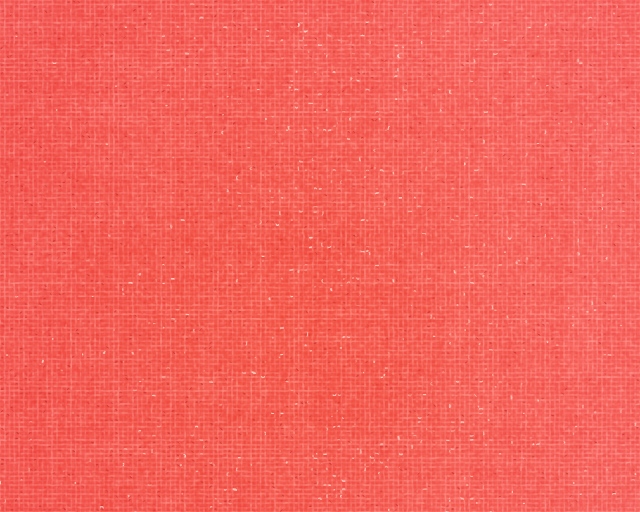
Write a Shadertoy shader that draws this texture.

```glsl
// Coral woven cloth: a fine grid of pale, uneven threads over red cells.
// Each thread fades along its length by noise; ragged pale glints and small
// dark pits are scattered per cell, with broad shifts of tone on top.

const vec2 REPEATS = vec2(135.0, 114.0);
const vec3 CELL_RED = vec3(0.952, 0.338, 0.300);
const vec3 THREAD_PINK = vec3(0.982, 0.525, 0.495);
const vec3 GLINT_PALE = vec3(1.0, 0.86, 0.82);
const vec3 PIT_DARK = vec3(0.76, 0.16, 0.16);

float hash(vec2 p) {
    return fract(sin(dot(p, vec2(12.9898, 78.233))) * 43758.5453);
}

float noise(vec2 p) {
    vec2 i = floor(p);
    vec2 f = fract(p);
    f = f * f * (3.0 - 2.0 * f);
    float low = mix(hash(i), hash(i + vec2(1.0, 0.0)), f.x);
    float high = mix(hash(i + vec2(0.0, 1.0)), hash(i + vec2(1.0, 1.0)), f.x);
    return mix(low, high, f.y);
}

// Soft band of the given half width around zero.
float band(float dist, float halfWidth, float blur) {
    return 1.0 - smoothstep(halfWidth - blur, halfWidth + blur, abs(dist));
}

// Pale thread on whole values of p.y, running along p.x.
float thread(vec2 p, float halfWidth, float blur, float seed) {
    float id = floor(p.y + 0.5);
    float whole = hash(vec2(id, seed));
    float slow = noise(vec2(p.x * 0.08, id * 3.0 + seed));
    float fine = noise(vec2(p.x * 1.3, id * 5.0 + seed));
    float strength = 0.02 + 0.22 * whole * whole + 0.26 * slow + 0.52 * fine * fine;
    return strength * band(p.y - id, halfWidth, blur);
}

// Short ragged dash lying on a thread, present in a share of the cells.
float glint(vec2 p, float chance, float blur, float seed) {
    vec2 id = vec2(floor(p.x), floor(p.y + 0.5));
    float present = step(hash(id + seed), chance);
    float halfLength = mix(0.14, 0.46, hash(id + seed + 3.7));
    float along = band(p.x - id.x - 0.5, halfLength, blur);
    float offset = 0.4 * (noise(p * 2.0 + seed) - 0.5);
    float across = band(p.y - id.y - offset, 0.17, blur);
    return present * along * across * mix(0.25, 1.0, hash(id + seed + 5.3));
}

// Small slanted pit at a random place in a share of the cells.
float pit(vec2 p, float chance, float blur, float seed) {
    vec2 id = floor(p);
    vec2 jitter = vec2(hash(id + seed + 1.3), hash(id + seed + 6.9));
    vec2 d = p - id - mix(vec2(0.3), vec2(0.7), jitter);
    d.y += (jitter.x - 0.5) * 1.6 * d.x;
    float present = step(hash(id + seed), chance);
    float depth = mix(0.25, 1.0, hash(id + seed + 9.4));
    return present * depth * band(length(d * vec2(0.8, 1.2)), 0.2, blur);
}

void mainImage(out vec4 fragColor, in vec2 fragCoord) {
    vec2 uv = fragCoord / iResolution.xy;
    vec2 pixel = REPEATS / iResolution.xy;
    float blur = max(0.12, 0.6 * max(pixel.x, pixel.y));

    // Weave coordinates with a slight wander of the yarn.
    vec2 weave = uv * REPEATS;
    vec2 wander = vec2(noise(weave * 0.8), noise(weave * 0.8 + 41.0));
    weave += 0.20 * (wander - 0.5);

    // Crossing threads over the red cells.
    float weft = thread(weave, 0.20, blur, 17.0);
    float warp = thread(weave.yx, 0.18, blur, 53.0);
    float cover = 1.0 - (1.0 - weft) * (1.0 - warp);
    vec3 color = mix(CELL_RED, THREAD_PINK, cover);

    // Yarn grain in two sizes, and thick and thin runs of yarn.
    float grain = noise(weave * 2.4) - 0.5 + 0.6 * (noise(weave * 1.1 + 7.0) - 0.5);
    color += grain * vec3(0.020, 0.072, 0.070);
    float runs = noise(weave * vec2(0.05, 0.45)) + noise(weave * vec2(0.45, 0.05) + 19.0) - 1.0;
    color += runs * vec3(0.005, 0.022, 0.022);

    // Broad tone: pinker sides and top, warmer middle, lighter right.
    vec2 fromMiddle = (uv - vec2(0.46, 0.36)) * vec2(1.2, 0.9);
    float edge = length(fromMiddle) - 0.40;
    float cloud = noise(uv * vec2(5.0, 4.0)) - 0.5;
    color += vec3(0.004, 0.022, 0.024) * cloud;
    color += vec3(0.004, 0.030, 0.080) * edge;
    color += vec3(0.012, 0.042, 0.042) * (uv.x - 0.48);

    // Dark pits, denser towards the left.
    float pitChance = mix(0.13, 0.06, smoothstep(0.0, 0.7, uv.x));
    color = mix(color, PIT_DARK, 0.6 * pit(weave, pitChance, blur, 29.0));

    // Glints gather in loose patches down the middle and along the bottom.
    float middle = exp(-pow((uv.x - 0.53) / 0.25, 2.0));
    float lower = mix(0.40, 1.0, smoothstep(0.65, 0.0, uv.y));
    float patches = smoothstep(0.25, 0.8, noise(weave * vec2(0.10, 0.16)));
    float glintChance = 0.008 + 0.14 * middle * lower * patches;
    float shine = glint(weave, glintChance, blur, 71.0);
    shine = max(shine, glint(weave.yx, 0.4 * glintChance, blur, 97.0));
    color = mix(color, GLINT_PALE, 0.85 * shine);

    fragColor = vec4(clamp(color, 0.0, 1.0), 1.0);
}
```
